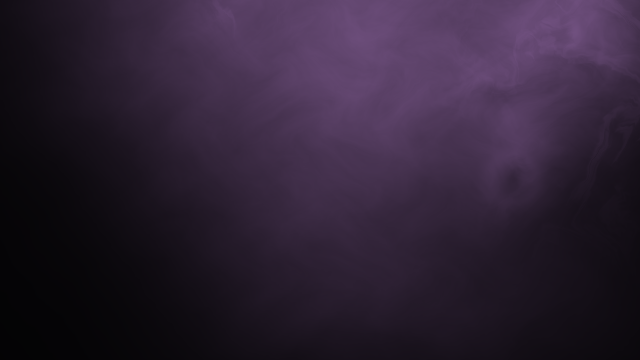
Write a Shadertoy shader that draws this background.

```glsl
// Violet smoke drifting down from the top right into black.
// Broad elliptical glows set the light; warped, layered sines add
// billows and thin filaments; two soft curls sit in the right plume.

const vec3 SMOKE_TINT = vec3(1.0, 0.71, 1.13);
const vec3 NIGHT = vec3(0.012, 0.011, 0.015);
const mat2 TURN = mat2(0.8, 0.6, -0.6, 0.8);

// Soft elliptical falloff, 1 at the centre
float glow(vec2 uv, vec2 centre, vec2 radius) {
    vec2 d = (uv - centre) / radius;
    return exp(-dot(d, d));
}

// Soft circular ridge
float ring(vec2 p, vec2 centre, float radius, float width) {
    float d = (length(p - centre) - radius) / width;
    return exp(-d * d);
}

// Layered sines, each octave bent by the one before; about -1 to 1
float billow(vec2 p, float seed) {
    float sum = 0.0;
    float amp = 0.55;
    for (int i = 0; i < 6; i++) {
        float phase = seed + float(i) * 1.7;
        p += 0.6 * sin(p.yx * 1.3 + vec2(phase, phase * 1.4));
        sum += amp * sin(p.x + phase) * cos(p.y - phase * 0.6);
        p = TURN * p * 1.85;
        amp *= 0.6;
    }
    return sum;
}

// Thin bright threads along the zero lines of the billows
float filament(vec2 p, float seed) {
    float edge = abs(billow(p, seed));
    return exp(-edge * edge * 60.0);
}

// Large-scale light, in 0..1 canvas coordinates
float plume(vec2 uv) {
    float light = 0.34 * glow(uv, vec2(0.62, 1.05), vec2(0.42, 0.55));
    light += 0.09 * glow(uv, vec2(0.27, 1.05), vec2(0.20, 0.45));
    light += 0.15 * glow(uv, vec2(0.91, 0.95), vec2(0.13, 0.28));
    light += 0.06 * glow(uv, vec2(0.66, 0.72), vec2(0.24, 0.28));
    light += 0.09 * glow(uv, vec2(0.49, 0.45), vec2(0.22, 0.42));
    light += 0.08 * glow(uv, vec2(0.69, 0.15), vec2(0.32, 0.28));
    light += 0.11 * glow(uv, vec2(0.80, 0.58), vec2(0.06, 0.16));
    return light;
}

// Dark eyes and the pale rim of the curls, in units of canvas height
float curls(vec2 p) {
    vec2 upper = vec2(1.378, 0.735);
    vec2 lower = vec2(1.425, 0.500);
    float shade = -0.055 * glow(p, upper, vec2(0.045, 0.032));
    shade -= 0.045 * glow(p, lower, vec2(0.030, 0.036));
    shade += 0.022 * ring(p, lower, 0.065, 0.022);
    return shade;
}

void mainImage(out vec4 fragColor, in vec2 fragCoord) {
    vec2 uv = fragCoord / iResolution.xy;
    vec2 p = vec2(uv.x * 16.0 / 9.0, uv.y);

    // Bend the broad light so its borders drift like smoke
    vec2 drift = vec2(billow(p * 4.0, 0.7), billow(p * 4.0, 4.1));
    float light = plume(uv + drift * vec2(0.014, 0.022));

    // Coarse and fine billows, stronger in the right plume
    float rightPlume = glow(uv, vec2(0.92, 0.80), vec2(0.17, 0.34));
    float coarse = billow(p * 7.0 + drift * 0.25, 2.3);
    float fine = billow(p * vec2(13.0, 17.0) + drift * 0.6, 6.4);
    light *= 1.0 + coarse * mix(0.07, 0.14, rightPlume)
                 + fine * mix(0.065, 0.12, rightPlume);

    // Curls, torn by the same turbulence
    light += curls(p + vec2(coarse, fine) * 0.022);

    // Fine threads near the top right and the top left
    float topLeft = glow(uv, vec2(0.38, 1.0), vec2(0.05, 0.07));
    float threads = filament(p * vec2(8.0, 6.0) + drift * 0.5, 5.2);
    light += threads * (0.04 * rightPlume + 0.06 * topLeft);

    // A bright knot in the right plume
    vec2 torn = uv + vec2(fine, coarse) * 0.012;
    light += 0.05 * glow(torn, vec2(0.90, 0.91), vec2(0.012, 0.04));

    vec3 color = NIGHT + SMOKE_TINT * max(light, 0.0);
    fragColor = vec4(color, 1.0);
}
```
